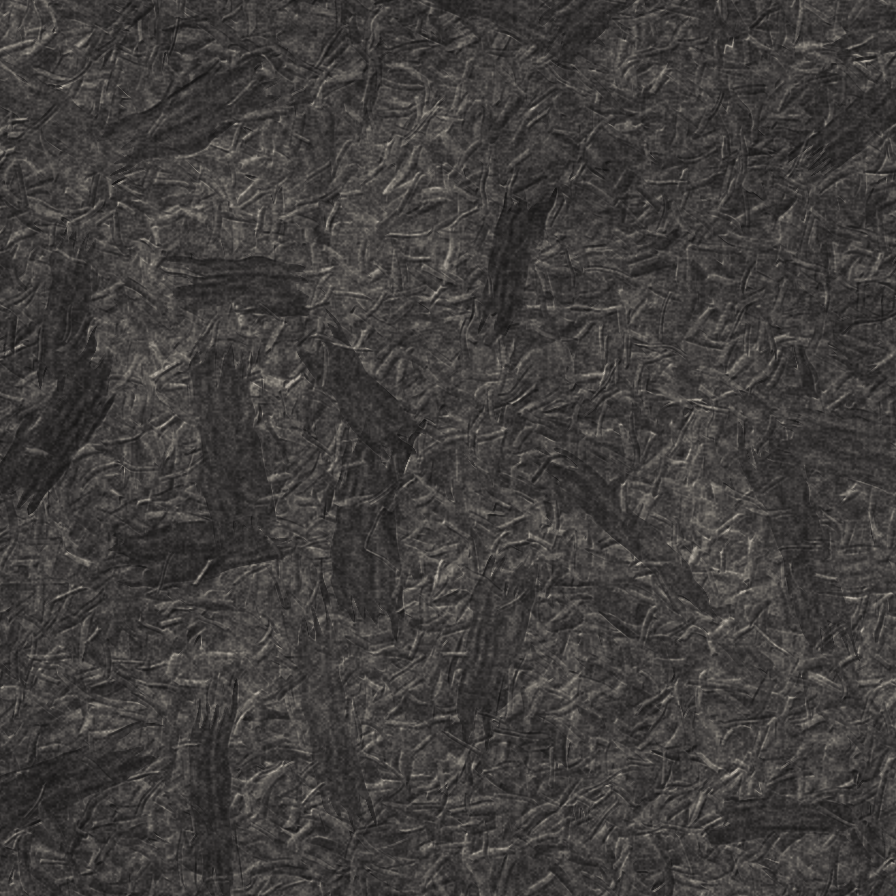
Give the GLSL for this texture, as a WebGL 1 fragment shader.

```glsl
precision highp float;
// Dark, weathered bark mulch: matted fibrous chips and splinters under raking light.
uniform vec2 u_resolution;

float hash(vec2 p) {
  return fract(sin(dot(p, vec2(127.1, 311.7))) * 43758.5453);
}

float noise(vec2 p) {
  vec2 i = floor(p), f = fract(p);
  f = f * f * (3.0 - 2.0 * f);
  return mix(mix(hash(i), hash(i + vec2(1.0, 0.0)), f.x),
             mix(hash(i + vec2(0.0, 1.0)), hash(i + 1.0), f.x), f.y);
}

float fbm(vec2 p) {
  float sum = 0.0, amp = 0.5;
  for (int i = 0; i < 4; i++) {
    sum += amp * noise(p);
    p = mat2(1.6, 1.2, -1.2, 1.6) * p + 7.3;
    amp *= 0.5;
  }
  return sum;
}

// Lays one layer of chips over the surface (x: height, y: tone).
// Half sizes are in grid cells.
vec2 addChips(vec2 surface, vec2 p, float cells, float density,
              vec2 halfSize, float shade, float opacity) {
  vec2 g = p * cells;
  for (int y = -1; y <= 1; y++) {
    for (int x = -1; x <= 1; x++) {
      vec2 id = floor(g) + vec2(float(x), float(y));
      vec2 key = id + cells * 1.37;
      float seed = hash(key);
      if (seed > density) continue;
      float pick = hash(key + 19.7);
      vec2 d = g - id - 0.2 - 0.6 * vec2(hash(key + 3.1), hash(key + 7.7));
      float angle = 6.2832 * hash(key + 11.3);
      float c = cos(angle), s = sin(angle);
      vec2 q = vec2(c * d.x + s * d.y, c * d.y - s * d.x);
      q.y += (pick - 0.5) * 0.35 * q.x * q.x;

      // Fibres run along the chip and fray its outline.
      float fibre = noise(q / cells * vec2(30.0, 190.0) + seed * 50.0);
      vec2 extent = halfSize * (0.6 + 0.6 * vec2(hash(key + 23.9), pick));
      vec2 e = abs(q) - extent + (fibre - 0.5) * 0.6 * extent;
      float soft = 0.0018 * cells;
      float mask = smoothstep(soft, -soft, max(e.x, e.y));

      float across = min(abs(q.y) / extent.y, 1.2);
      float height = 0.3 + 0.45 * (1.0 - across * across) + 0.5 * fibre;
      float tone = shade + (hash(key + 31.1) - 0.5) * 1.4 + (fibre - 0.5) * 1.6;
      surface = mix(surface, vec2(height, tone), mask * opacity);
    }
  }
  return surface;
}

// Matted ground, flakes, broad dark chips, then loose splinters on top.
vec2 mulch(vec2 p) {
  p += 0.014 * (vec2(noise(p * 14.0), noise(p * 14.0 + 41.0)) - 0.5);
  p += 0.006 * (vec2(noise(p * 48.0), noise(p * 48.0 + 17.0)) - 0.5);
  float ground = fbm(p * 60.0);
  vec2 surface = vec2(ground, (ground - 0.47) * 2.5);
  surface = addChips(surface, p, 15.0, 0.75, vec2(0.75, 0.2), 0.0, 0.8);
  surface = addChips(surface, p, 28.0, 0.75, vec2(0.75, 0.18), 0.1, 0.8);
  surface = addChips(surface, p, 44.0, 0.55, vec2(0.8, 0.2), 0.25, 0.75);
  surface = addChips(surface, p, 6.5, 0.42, vec2(0.65, 0.19), -0.8, 0.72);
  return addChips(surface, p, 32.0, 0.22, vec2(0.7, 0.1), 0.3, 0.75);
}

void main() {
  vec2 p = gl_FragCoord.xy / u_resolution.y;
  vec2 surface = mulch(p);

  // Relief: faces turned to the upper left catch the light.
  float slope = surface.x - mulch(p + vec2(-0.0013, 0.0022)).x;
  float relief = clamp(slope, -0.5, 0.55) * 3.0;

  float patches = (fbm(p * 5.0) - 0.47) * 1.8;
  float grain = (noise(p * 420.0) - 0.5) * 1.4 + (noise(p * 230.0 + 9.0) - 0.5) * 1.1;
  float level = 0.08 + surface.y * 1.1 + relief + patches + grain;

  // Charcoal grey, warming slightly toward the pale fibres.
  float light = clamp(0.25 * exp(0.33 * level), 0.08, 0.68);
  vec3 tint = mix(vec3(1.0, 0.96, 0.95), vec3(1.0, 0.96, 0.9),
                  smoothstep(0.18, 0.5, light));
  gl_FragColor = vec4(light * tint, 1.0);
}
```
